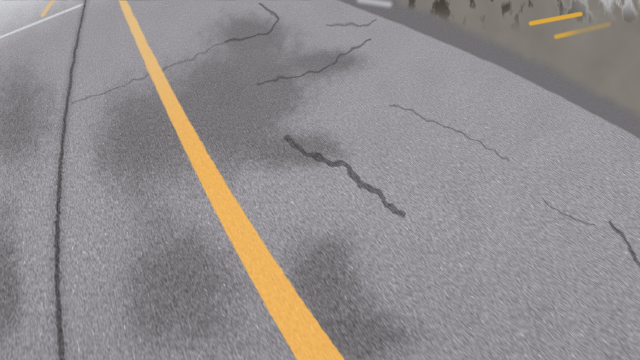
This texture is drawn by a WebGL 2 fragment shader. Its source:

```glsl
#version 300 es
precision highp float;
// Worn, damp asphalt with a painted yellow line, a seam, cracks and a puddle.

uniform vec2 u_resolution;
out vec4 outColor;

const vec3 DRY = vec3(0.605, 0.595, 0.615);
const vec3 DAMP = vec3(0.445, 0.435, 0.445);
const vec3 CRACK = vec3(0.27, 0.26, 0.27);
const vec3 PUDDLE = vec3(0.50, 0.48, 0.455);
const vec3 SHINE = vec3(0.86, 0.87, 0.89);
const vec3 PAINT_FAR = vec3(0.90, 0.75, 0.52);
const vec3 PAINT_NEAR = vec3(0.95, 0.715, 0.37);
const float GRAIN = 0.25;
const float HORIZON = 0.8;     // vanishing point height above the top edge

// Damp patches: centre xy, radius xy
const int PATCHES = 11;
const vec4 PATCH[PATCHES] = vec4[](
    vec4(0.70, 0.91, 0.13, 0.055), vec4(0.70, 0.77, 0.20, 0.09),
    vec4(0.93, 0.83, 0.10, 0.035), vec4(0.62, 0.65, 0.18, 0.13),
    vec4(0.37, 0.61, 0.12, 0.16), vec4(0.85, 0.58, 0.13, 0.05),
    vec4(0.90, 0.24, 0.13, 0.13), vec4(0.50, 0.20, 0.19, 0.22),
    vec4(1.00, 0.06, 0.18, 0.09), vec4(0.05, 0.68, 0.10, 0.17),
    vec4(0.01, 0.22, 0.06, 0.22));

vec2 hashGradient(vec2 cell) {
    vec3 h = fract(cell.xyx * vec3(0.1031, 0.1030, 0.0973));
    h += dot(h, h.yzx + 33.33);
    return fract((h.xx + h.yz) * h.zy) * 2.0 - 1.0;
}

float gradientNoise(vec2 p) {
    vec2 i = floor(p), f = p - i;
    vec2 u = f * f * f * (f * (f * 6.0 - 15.0) + 10.0);
    vec2 e = vec2(0.0, 1.0);
    float a = dot(hashGradient(i), f);
    float b = dot(hashGradient(i + e.yx), f - e.yx);
    float c = dot(hashGradient(i + e.xy), f - e.xy);
    float d = dot(hashGradient(i + e.yy), f - e.yy);
    return mix(mix(a, b, u.x), mix(c, d, u.x), u.y);
}

float fbm(vec2 p) {
    float sum = 0.0, amp = 1.0;
    for (int i = 0; i < 4; i++) {
        sum += amp * gradientNoise(p);
        p = mat2(1.6, 1.2, -1.2, 1.6) * p + 7.3;
        amp *= 0.55;
    }
    return sum;
}

float segment(vec2 p, vec2 a, vec2 b) {
    vec2 d = b - a;
    return length(p - a - d * clamp(dot(p - a, d) / dot(d, d), 0.0, 1.0));
}

// Coverage of a shape of half width w at distance d
float stroke(float d, float w, float soft) {
    return 1.0 - smoothstep(w - soft, w + soft, d);
}

float crack(vec2 p, vec2 a, vec2 b, vec2 c, vec2 d, float w) {
    float dist = min(segment(p, a, b), min(segment(p, b, c), segment(p, c, d)));
    return stroke(dist, w, 0.0035);
}

void main() {
    vec2 p = gl_FragCoord.xy / u_resolution.y;
    float px = 1.0 / u_resolution.y;
    float t = 1.0 - p.y;
    vec2 ground = vec2(p.x, 1.0) / (t + HORIZON);
    float rough = fbm(p * 9.0);
    float fine = fbm(p * 38.0);

    // Damp patches with ragged edges
    float damp = 0.0;
    for (int i = 0; i < PATCHES; i++) {
        vec2 q = (p - PATCH[i].xy) / PATCH[i].zw;
        damp += exp(-dot(q, q));
    }
    damp = smoothstep(0.15, 1.05, damp + 0.38 * rough + 0.22 * fine);
    vec3 col = mix(DRY, DAMP, damp * 0.85) + 0.025 * rough;
    col -= 0.035 * smoothstep(0.5, 1.0, t);

    // Glare in the far left corner
    float glare = smoothstep(0.16, 0.0, t + 0.45 * p.x + 0.05 * rough);
    col = mix(col, SHINE, 0.75 * glare);
    float whiteLine = segment(p, vec2(-0.02, 0.888), vec2(0.235, 0.99));
    col = mix(col, SHINE, 0.8 * stroke(whiteLine, 0.003, 0.003));

    // Seam and cracks
    float seam = abs(p.x - (0.238 - 0.225 * t + 0.16 * t * t) + 0.004 * fine);
    col = mix(col, DAMP, 0.45 * stroke(seam, 0.008 + 0.016 * t, 0.008 + 0.01 * t));
    col = mix(col, CRACK, 0.75 * stroke(seam, 0.002 + 0.006 * t, 0.004));
    vec2 w = p + 0.008 * vec2(fine, gradientNoise(p * 31.0 + 5.0) * 2.0);
    float thin = crack(w, vec2(0.722, 0.988), vec2(0.775, 0.949), vec2(0.745, 0.907), vec2(0.625, 0.884), 0.003);
    thin = max(thin, 0.7 * crack(w, vec2(0.625, 0.884), vec2(0.521, 0.833), vec2(0.301, 0.745), vec2(0.204, 0.713), 0.0015));
    thin = max(thin, crack(w, vec2(1.03, 0.884), vec2(0.961, 0.856), vec2(0.891, 0.803), vec2(0.718, 0.769), 0.0025));
    thin = max(thin, 0.8 * crack(w, vec2(0.907, 0.93), vec2(0.96, 0.935), vec2(1.0, 0.928), vec2(1.042, 0.94), 0.002));
    thin = max(thin, 0.8 * crack(w, vec2(1.083, 0.713), vec2(1.204, 0.664), vec2(1.308, 0.618), vec2(1.412, 0.553), 0.002));
    thin = max(thin, 0.8 * crack(w, vec2(1.505, 0.444), vec2(1.54, 0.42), vec2(1.586, 0.398), vec2(1.648, 0.37), 0.002));
    float wide = crack(w, vec2(1.694, 0.38), vec2(1.725, 0.35), vec2(1.748, 0.317), vec2(1.778, 0.259), 0.005);
    wide = max(wide, crack(w, vec2(0.80, 0.615), vec2(0.847, 0.574), vec2(0.963, 0.535), vec2(1.002, 0.488), 0.009));
    wide = max(wide, crack(w, vec2(1.002, 0.488), vec2(1.055, 0.465), vec2(1.072, 0.428), vec2(1.118, 0.405), 0.007));
    col = mix(col, CRACK, max(0.6 * thin, 0.62 * wide));

    // Painted line, widening towards the viewer
    float lineX = 0.34 + 0.44 * t + 0.112 * t * t;
    float halfWidth = 0.0115 + 0.035 * t + 0.02 * t * t;
    float paint = stroke(abs(p.x - lineX + 0.003 * fine), halfWidth, 1.5 * px);
    float dash = stroke(segment(p, vec2(0.118, 0.958), vec2(0.155, 1.01)), 0.005, 0.003);
    paint = max(paint * (0.96 - 0.1 * max(fine, 0.0)), 0.8 * dash);
    col = mix(col, mix(PAINT_FAR, PAINT_NEAR, smoothstep(0.0, 0.5, t)), paint);

    // Stone grain, stretched along the direction of travel
    float grain = gradientNoise(ground * vec2(290.0, 250.0)) + 0.6 * gradientNoise(ground * vec2(150.0, 130.0));
    float chips = smoothstep(0.3, 0.6, gradientNoise(ground * vec2(190.0, 160.0) + 40.0));
    float strength = mix(0.35, 1.0, smoothstep(0.0, 0.6, t)) * (1.0 - 0.65 * paint);
    col += strength * (GRAIN * 0.55 * grain + 0.13 * chips);

    // Wet shore and puddle with broken reflections
    float along = max(p.x - 0.926, 0.0);
    float inside = along * (0.346 + 0.13 * along) - t + 0.006 * rough;
    float shore = smoothstep(-0.003, 0.006, inside);
    float pool = smoothstep(0.045, 0.085, inside + 0.012 * rough);
    vec3 wet = mix(DAMP + 0.03 * grain, PUDDLE + 0.03 * rough, pool);
    float ripple = fbm(p * vec2(24.0, 12.0) + 3.0);
    float sky = smoothstep(0.07, 0.0, t) * smoothstep(1.5, 1.7, p.x);
    wet = mix(wet, SHINE, sky * smoothstep(-0.25, 0.3, ripple) * 0.75);
    wet -= 0.22 * smoothstep(0.05, 0.4, ripple) * smoothstep(0.1, 0.0, t) * pool * (1.0 - 0.5 * sky);
    float nearMark = stroke(segment(p, vec2(1.475, 0.935), vec2(1.612, 0.961)), 0.006, 0.003);
    float farMark = stroke(segment(p, vec2(1.545, 0.898), vec2(1.69, 0.932)), 0.006, 0.004);
    wet = mix(wet, vec3(0.86, 0.66, 0.25), max(nearMark, farMark * mix(0.85, 0.3, smoothstep(1.56, 1.62, p.x))));
    col = mix(col, wet, shore);
    float rim = stroke(segment(p, vec2(1.0, 1.0), vec2(1.08, 0.988)), 0.008, 0.008);
    col = mix(col, SHINE, 0.6 * rim);

    outColor = vec4(clamp(col, 0.0, 1.0), 1.0);
}
```
